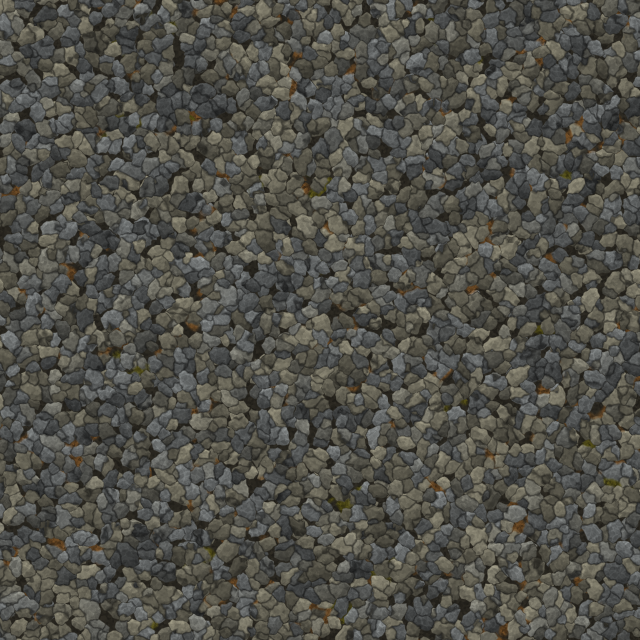
Give the GLSL for this texture, as a three.js fragment shader.

```glsl
// Packed angular gravel in warm and bluish greys, with rust and moss in the gaps.
// Two jittered grids of faceted polygon stones compete by height; the creases
// between winners are darkened, and cellular noise adds scuffs, grain and stains.

varying vec2 vUv;

struct Stone {
  float height;   // winning height at this point
  float second;   // runner-up height, for creases
  float edge;     // polygon distance, negative inside
  vec2 slope;     // outward direction of the facet
  vec3 form;      // random traits
};

vec3 hash3(vec2 p) {
  vec3 q = fract(vec3(p.xyx) * vec3(0.1031, 0.1030, 0.0973));
  q += dot(q, q.yxz + 33.33);
  return fract((q.xxy + q.yzz) * q.zyx);
}

// Cellular noise: nearest distance, second distance, random value of the cell
vec3 cellular(vec2 p) {
  vec3 result = vec3(8.0, 8.0, 0.0);
  for (int j = -1; j <= 1; j++) {
    for (int i = -1; i <= 1; i++) {
      vec2 id = floor(p) + vec2(float(i), float(j));
      vec3 seed = hash3(id + 311.0);
      float d = length(id + seed.xy - p);
      if (d < result.x) result = vec3(d, result.x, seed.z);
      else result.y = min(result.y, d);
    }
  }
  return result;
}

// Lets every nearby stone of one grid compete for the point
void addStones(vec2 p, float layer, inout Stone top) {
  const mat2 nextSide = mat2(0.6235, 0.7818, -0.7818, 0.6235);
  for (int j = -1; j <= 1; j++) {
    for (int i = -1; i <= 1; i++) {
      vec2 id = floor(p) + vec2(float(i), float(j));
      vec3 seed = hash3(id + layer * 57.0);
      vec3 form = hash3(id + layer * 57.0 + vec2(191.0, 23.0));
      float turn = 6.2832 * seed.z;
      mat2 spin = mat2(cos(turn), sin(turn), -sin(turn), cos(turn));
      vec2 local = (p - id - 0.15 - 0.7 * seed.xy) * spin;
      local /= (0.44 + 0.16 * form.x) * vec2(1.22, 0.86);

      // Irregular seven-sided outline
      float edge = -9.0;
      vec2 side = vec2(1.0, 0.0);
      vec2 face = side;
      for (int k = 0; k < 7; k++) {
        float reach = 0.76 + 0.36 * fract(form.x * 17.0 + float(k) * (form.y * 5.0 + 0.37));
        float d = dot(side, local) - reach;
        if (d > edge) { edge = d; face = side; }
        side = nextSide * side;
      }

      float height = 0.55 * form.z - edge * (edge > 0.0 ? 6.0 : 1.0);
      if (height > top.height) {
        top = Stone(height, top.height, edge, spin * face, form);
      } else {
        top.second = max(top.second, height);
      }
    }
  }
}

vec3 gravel(vec2 uv) {
  // Slightly wavy coordinates roughen the outlines
  vec2 p = uv + 0.0007 * sin(uv.yx * 410.0 + 2.0 * sin(uv * 233.0));
  Stone stone = Stone(-9.0, -9.0, 9.0, vec2(0.0), vec3(0.0));
  addStones(p * 33.0, 1.0, stone);
  addStones(mat2(0.83, 0.56, -0.56, 0.83) * p * 40.0 + 60.0, 3.0, stone);

  // Stone colour
  vec3 trait = fract(stone.form * vec3(31.0, 43.0, 29.0));
  float broad = sin(uv.x * 9.0 + 2.0 * sin(uv.y * 7.0)) * sin(uv.y * 11.0 + 1.7 * sin(uv.x * 8.0));
  float coolness = smoothstep(0.3, 0.75, trait.y - 0.12 * broad);
  vec3 color = mix(vec3(1.05, 1.02, 0.88), vec3(0.97, 1.0, 1.0), coolness);
  color *= 0.305 + 0.15 * trait.x - 0.035 * coolness + 0.012 * broad;

  // Bevelled facets around a tilted top, lit from the upper left
  float cap = 0.25 + 0.35 * trait.z;
  float bevel = 1.0 - smoothstep(cap - 0.07, cap + 0.07, -stone.edge);
  vec2 tilt = 0.7 * (trait.zx - 0.5);
  color *= 1.0 + 0.2 * dot(stone.slope * bevel + tilt, vec2(-0.45, 0.89));

  // Pale scuffs and fine grain
  vec2 bent = uv + 0.003 * sin(uv.yx * 190.0 + trait.xy * 6.0);
  vec3 chips = cellular(bent * 115.0 + trait.xy * 9.0);
  vec3 grain = cellular(uv * 290.0);
  color *= 0.95 + 0.17 * (1.0 - smoothstep(0.02, 0.2, chips.y - chips.x)) * trait.y;
  color *= 1.0 + 0.14 * (chips.z - 0.5) + 0.17 * (grain.z - 0.5);

  // Creases and open gaps
  float crease = smoothstep(0.0, 0.28, stone.height - stone.second);
  color *= mix(0.55, 1.0, crease);
  float gap = smoothstep(-0.03, 0.05, stone.edge);
  color = mix(color, vec3(0.15, 0.14, 0.115) * (0.8 + 0.4 * grain.z), gap);

  // Rust and a little moss settle in low places
  vec3 patches = cellular(uv * 24.0 + 0.35 * sin(uv.yx * 130.0));
  float low = 1.0 - smoothstep(0.12, 0.42, stone.height);
  float stain = step(0.74, patches.z) * (1.0 - smoothstep(0.25, 0.6, patches.x)) * low;
  vec3 stainColor = mix(vec3(0.45, 0.30, 0.14), vec3(0.34, 0.32, 0.08), step(0.96, patches.z));
  return mix(color, stainColor * (0.65 + 0.5 * grain.z) * mix(0.75, 1.0, crease), 0.8 * stain);
}

void main() {
  // Four samples smooth the outlines
  vec3 color = vec3(0.0);
  for (int s = 0; s < 4; s++) {
    vec2 offset = vec2(mod(float(s), 2.0), floor(float(s) * 0.5)) - 0.5;
    color += 0.25 * gravel(vUv + offset * 0.001);
  }
  gl_FragColor = vec4(color, 1.0);
}
```
